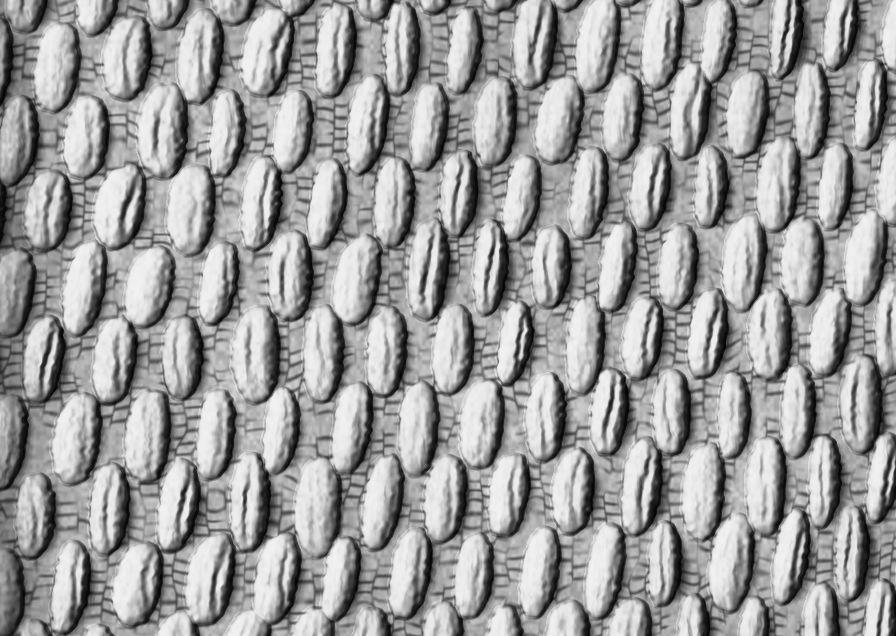
Write a WebGL 2 fragment shader that draws this texture.

```glsl
#version 300 es
precision highp float;
// Coarse woven cloth: staggered rows of plump, fuzzy yarn tufts over a ground of
// short horizontal stitches. A height field is built from jittered ellipses with
// strand grooves, then lit from the upper left with a soft shadow march.

#define TUFT_SIZE vec2(0.30, 0.62)   // half width and height, in cells
#define THICKNESS 0.26               // tuft height, in cells
#define JITTER 0.12                  // scatter of tuft centres
#define LEAN 0.05                    // mean slant of the tufts
#define FUZZ 0.04                    // raggedness of the yarn
#define STITCHES vec2(4.0, 6.0)      // ground stitches per cell
#define LIGHT normalize(vec3(-0.54, 0.25, 0.80))
#define EPS 0.0024                   // slope sampling distance
#define SHADOW 0.68                  // depth of the cast shadows
#define CELLS_ACROSS 13.7

uniform vec2 u_resolution;
out vec4 fragColor;

float hash(vec2 p) {
    return fract(sin(dot(p, vec2(127.1, 311.7))) * 43758.5453);
}

float noise(vec2 p) {
    vec2 i = floor(p), f = fract(p);
    f = f * f * (3.0 - 2.0 * f);
    return mix(mix(hash(i), hash(i + vec2(1, 0)), f.x),
               mix(hash(i + vec2(0, 1)), hash(i + vec2(1, 1)), f.x), f.y);
}

// Canvas position to (column, row): slanted rows, columns narrowing to the right
vec2 toCells(vec2 p) {
    float x = p.x + 0.045 * (0.3555 - p.y);
    return vec2(0.355 + 12.476 * x + 1.252 * x * x,
                11.925 * p.y - 0.477 * (p.x - 0.5) + 0.16);
}

// Ground of short uneven stitches, 0 in the slits to 1 on the thread
float stitches(vec2 c) {
    vec2 g = c * STITCHES;
    g += vec2(0.7, 0.9) * (vec2(noise(c * 2.6), noise(c * 3.1 + 20.0)) - 0.5);
    g.y += 0.5 * mod(floor(g.x), 2.0);
    vec2 d = abs(fract(g) - 0.5);
    float thread = smoothstep(0.52, 0.20, d.y) * smoothstep(0.56, 0.34, d.x);
    return mix(1.0, thread, smoothstep(0.15, 0.75, noise(c * 4.3 + 7.0)));
}

// One tuft: returns height, coverage and fibre tone
vec3 tuft(vec2 d, vec2 id) {
    float r1 = hash(id + 1.7), r2 = hash(id + 5.3), r3 = hash(id + 9.1), r4 = hash(id + 13.9);
    d -= JITTER * (vec2(r1, r2) - 0.5);
    d.x -= (LEAN + 0.17 * (r3 - 0.5)) * d.y + 0.25 * (r4 - 0.5) * d.y * d.y;
    vec2 t = d / (TUFT_SIZE * vec2(0.80 + 0.38 * r4, 0.88 + 0.22 * r1));
    float body = 1.0 - pow(abs(t.x), 2.4) - pow(abs(t.y), 2.2);
    if (body <= 0.0) return vec3(0.0);

    // Grooves between the strands, and fine fibres running along them
    float wobble = 0.13 * sin(3.0 * t.y + 6.3 * r2);
    float groove = (t.x - 0.7 * r3 + 0.10 - wobble) / 0.20;
    float faint = (t.x + 0.45 - 0.3 * r1 + wobble) / 0.18;
    float fibre = noise(vec2(t.x * 8.0 + 1.5 * t.y, t.y * 2.5) + id * 7.3);
    float carve = (0.06 + 0.30 * r2) * exp(-groove * groove) + 0.14 * r4 * exp(-faint * faint);
    float h = THICKNESS * (0.85 + 0.3 * r2) * pow(body, 0.62);
    h *= 1.0 - carve * (1.0 - 0.6 * t.y * t.y) + 0.09 * (fibre - 0.5);
    float tone = fibre - 0.5 + 0.7 * (r3 - 0.5) - 0.4 * t.x;
    return vec3(h, smoothstep(0.0, 0.28, body), tone);
}

// Highest surface at a point: the ground, or the top tuft of the nine nearest
vec3 relief(vec2 p) {
    vec2 c = toCells(p);
    vec3 top = vec3(0.0);
    c += FUZZ * (vec2(noise(p * 170.0), noise(p * 130.0 + 40.0)) - 0.5);
    float nearRow = floor(c.y + 0.5);
    for (int j = -1; j <= 1; j++) {
        float row = nearRow + float(j);
        float shift = 0.5 * mod(row, 2.0);
        float nearColumn = floor(c.x - shift + 0.5);
        for (int i = -1; i <= 1; i++) {
            vec2 id = vec2(nearColumn + float(i), row);
            vec3 t = tuft(c - id - vec2(shift, 0.0), id);
            if (t.x > top.x) top = t;
        }
    }
    return top;
}

void main() {
    vec2 p = gl_FragCoord.xy / u_resolution.x;
    vec3 surface = relief(p);

    // Slope and diffuse light
    vec2 slope = vec2(relief(p + vec2(EPS, 0.0)).x - relief(p - vec2(EPS, 0.0)).x,
                      relief(p + vec2(0.0, EPS)).x - relief(p - vec2(0.0, EPS)).x);
    vec3 normal = normalize(vec3(-slope / (2.0 * EPS * CELLS_ACROSS), 1.0));
    float diffuse = max(dot(normal, LIGHT), 0.0);

    // Soft shadow cast by tufts towards the light
    float blocked = -1.0;
    for (int i = 1; i <= 6; i++) {
        float reach = 0.055 * float(i);
        float h = relief(p + normalize(LIGHT.xy) * reach / CELLS_ACROSS).x;
        blocked = max(blocked, h - surface.x - reach * 0.80);
    }
    float shadow = smoothstep(-0.05, 0.13, blocked) * (1.0 - 0.4 * surface.y);

    // Yarn is nearly white, the ground greyer with dark slits
    float grain = noise(p * vec2(260.0, 190.0)) + 0.6 * noise(p * vec2(110.0, 80.0)) - 0.8;
    float ground = mix(0.40, 0.88, stitches(toCells(p)));
    float albedo = mix(ground, 1.10 + 0.20 * surface.z, surface.y);
    float tone = albedo * (0.14 + 0.82 * diffuse) * (1.0 - SHADOW * shadow);
    tone += 0.13 * grain * (0.4 + tone);
    tone *= 0.92 + 0.16 * noise(p * 7.0);
    tone *= mix(0.72, 1.0, smoothstep(0.0, 0.07, p.x));
    tone = min(tone, 0.80 + 0.15 * (1.0 - exp(-max(tone - 0.80, 0.0) / 0.15)));
    fragColor = vec4(vec3(clamp(tone, 0.03, 0.96)), 1.0);
}
```
